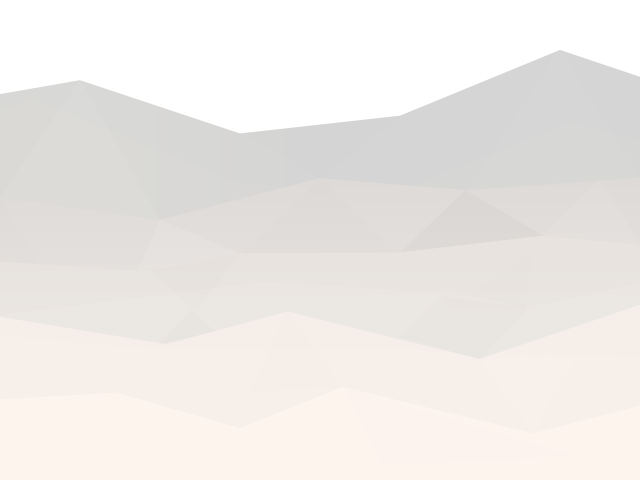
Reproduce this background procedurally as a Shadertoy shader.

```glsl
// Pale layered mountains under a white sky: each ridge is a polyline whose
// underside is filled, from far grey to near cream. Faint triangular facets
// tint each layer before the next, nearer ridge covers it.

#define SKY        vec3(1.0)
#define FAR_LEFT   vec3(0.849, 0.848, 0.840)
#define FAR_RIGHT  vec3(0.834, 0.834, 0.834)
#define MIST       vec3(0.879, 0.867, 0.855)
#define HAZE       vec3(0.908, 0.890, 0.875)
#define HAZE_LOW   vec3(0.925, 0.908, 0.892)
#define BLUSH      vec3(0.965, 0.933, 0.914)
#define CREAM      vec3(0.992, 0.957, 0.935)
#define FACET_STEP 0.0039

// Coverage of the area below a polyline of six points ordered by x.
float below(vec2 uv, vec2 points[6]) {
    float height = points[0].y;
    for (int i = 0; i < 5; i++) {
        vec2 a = points[i], b = points[i + 1];
        if (uv.x >= a.x) height = mix(a.y, b.y, (uv.x - a.x) / (b.x - a.x));
    }
    return clamp((height - uv.y) * iResolution.y + 0.5, 0.0, 1.0);
}

float cross2(vec2 a, vec2 b) { return a.x * b.y - a.y * b.x; }

// Signed distance to the line through a and b.
float side(vec2 p, vec2 a, vec2 b) {
    return cross2(b - a, p - a) / length(b - a);
}

// Coverage of a triangle with either winding.
float facet(vec2 p, vec2 a, vec2 b, vec2 c) {
    float winding = sign(cross2(b - a, c - a));
    float inside = min(min(side(p, a, b) * winding, side(p, b, c) * winding),
                       side(p, c, a) * winding);
    return clamp(inside * iResolution.y + 0.5, 0.0, 1.0);
}

void mainImage(out vec4 fragColor, in vec2 fragCoord) {
    vec2 uv = fragCoord / iResolution.xy;
    vec3 color = SKY;
    float tint;

    // Far grey range, with a softer hill inside it
    float farRange = below(uv, vec2[6](vec2(0.0, 0.804), vec2(0.125, 0.833),
        vec2(0.375, 0.722), vec2(0.625, 0.759), vec2(0.875, 0.896), vec2(1.0, 0.840)));
    float softHill = below(uv, vec2[6](vec2(0.0, 0.77), vec2(0.05, 0.793),
        vec2(0.37, 0.62), vec2(0.60, 0.59), vec2(0.89, 0.745), vec2(1.0, 0.71)));
    tint = 2.0 * facet(uv, vec2(0.125, 0.833), vec2(0.0, 0.589), vec2(0.25, 0.542))
         - 1.0 * facet(uv, vec2(0.375, 0.722), vec2(0.5, 0.629), vec2(0.625, 0.759))
         + 1.0 * facet(uv, vec2(0.875, 0.896), vec2(0.729, 0.604), vec2(1.0, 0.630));
    vec3 farColor = mix(FAR_LEFT, FAR_RIGHT, smoothstep(0.1, 0.6, uv.x));
    farColor += FACET_STEP * (tint + softHill * vec3(1.6, 1.0, 0.2));
    color = mix(color, farColor, farRange);

    // Misty middle range
    float mistRange = below(uv, vec2[6](vec2(0.0, 0.589), vec2(0.25, 0.542),
        vec2(0.5, 0.629), vec2(0.729, 0.604), vec2(1.0, 0.630), vec2(1.2, 0.64)));
    tint = -5.0 * facet(uv, vec2(0.727, 0.604), vec2(0.625, 0.474), vec2(0.849, 0.509))
         + 3.0 * facet(uv, vec2(0.25, 0.542), vec2(0.215, 0.436), vec2(0.375, 0.472))
         - 1.5 * facet(uv, vec2(0.5, 0.629), vec2(0.378, 0.472), vec2(0.625, 0.474))
         + 2.0 * facet(uv, vec2(0.938, 0.627), vec2(0.849, 0.509), vec2(1.0, 0.490))
         - 1.0 * facet(uv, vec2(0.0, 0.589), vec2(0.06, 0.45), vec2(0.0, 0.45));
    vec3 mistColor = MIST + 0.012 * (0.53 - uv.y) / 0.1;
    color = mix(color, mistColor + FACET_STEP * tint, mistRange);

    // Warm haze, lighter below its inner ridge
    float hazeRange = below(uv, vec2[6](vec2(0.0, 0.455), vec2(0.215, 0.436),
        vec2(0.375, 0.472), vec2(0.625, 0.474), vec2(0.849, 0.509), vec2(1.0, 0.490)));
    float innerRidge = below(uv, vec2[6](vec2(0.0, 0.344), vec2(0.417, 0.413),
        vec2(0.73, 0.385), vec2(0.82, 0.358), vec2(1.0, 0.41), vec2(1.2, 0.42)));
    tint = -2.0 * facet(uv, vec2(0.375, 0.472), vec2(0.235, 0.437), vec2(0.306, 0.35))
         - 3.0 * facet(uv, vec2(0.3, 0.354), vec2(0.247, 0.283), vec2(0.339, 0.306))
         - 2.0 * facet(uv, vec2(0.69, 0.384), vec2(0.625, 0.297), vec2(0.749, 0.252))
         - 2.5 * facet(uv, vec2(0.69, 0.384), vec2(0.827, 0.358), vec2(0.749, 0.252))
         - 1.0 * facet(uv, vec2(0.833, 0.48), vec2(0.82, 0.358), vec2(0.73, 0.385));
    vec3 hazeColor = mix(HAZE, HAZE_LOW, 0.5 * smoothstep(0.48, 0.34, uv.y) + 0.4 * innerRidge);
    color = mix(color, hazeColor + FACET_STEP * tint, hazeRange);

    // Blush foothills, with a slightly lighter lower band
    float blushRange = below(uv, vec2[6](vec2(0.0, 0.340), vec2(0.26, 0.283),
        vec2(0.449, 0.351), vec2(0.749, 0.252), vec2(1.0, 0.365), vec2(1.2, 0.4)));
    float lowerBand = below(uv, vec2[6](vec2(0.0, 0.30), vec2(0.25, 0.272),
        vec2(0.6, 0.272), vec2(0.85, 0.265), vec2(1.0, 0.255), vec2(1.2, 0.25)));
    tint = lowerBand
         - 1.0 * facet(uv, vec2(0.449, 0.351), vec2(0.39, 0.184), vec2(0.536, 0.194))
         + 1.0 * facet(uv, vec2(0.749, 0.252), vec2(0.833, 0.097), vec2(0.9, 0.26));
    color = mix(color, BLUSH + FACET_STEP * tint, blushRange);

    // Cream foreground
    float creamRange = below(uv, vec2[6](vec2(0.0, 0.168), vec2(0.182, 0.182),
        vec2(0.375, 0.108), vec2(0.536, 0.194), vec2(0.833, 0.097), vec2(1.0, 0.155)));
    tint = -0.7 * facet(uv, vec2(0.536, 0.194), vec2(0.9, 0.05), vec2(0.6, 0.03));
    color = mix(color, CREAM + FACET_STEP * tint, creamRange);

    fragColor = vec4(color, 1.0);
}
```
